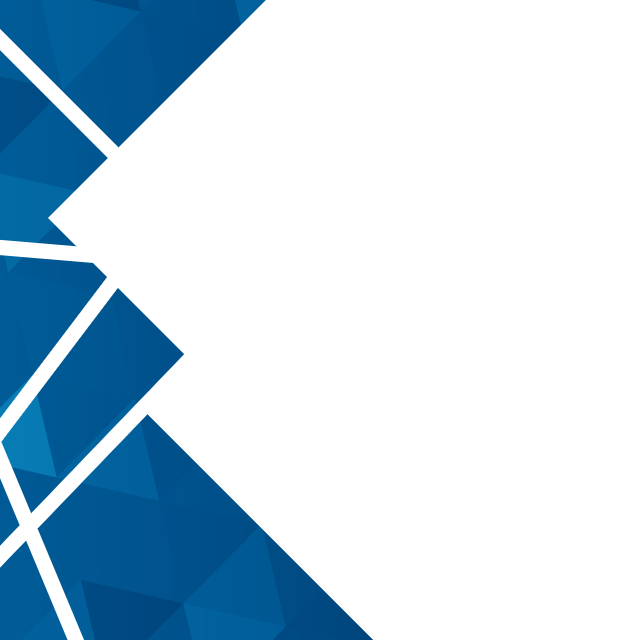
Reproduce this background procedurally as a Shadertoy shader.

```glsl
const vec3 PAPER = vec3(1.0);
const vec3 DEEP_BLUE = vec3(0.0, 0.27, 0.49);
const vec3 MID_BLUE = vec3(0.0, 0.36, 0.595);
const vec3 BRIGHT_BLUE = vec3(0.03, 0.49, 0.71);

// Triangular lattice: one vertex and two edge vectors
const vec2 LATTICE_ORIGIN = vec2(0.2865, 0.0573);
const vec2 LATTICE_A = vec2(0.1602, -0.0365);
const vec2 LATTICE_B = vec2(0.1224, 0.1237);

// Diagonal outline: offsets of the 45 degree edges
const float UPPER_EDGE = 0.5846;
const float MIDDLE_EDGE = 0.7344;
const float LOWER_EDGE = 0.5833;

// White bands: height at the left side, slope
const float BAND_HALF_WIDTH = 0.0119;
const int BAND_COUNT = 4;
const vec2 BANDS[BAND_COUNT] = vec2[](
    vec2(0.9383, -1.0), vec2(0.6133, -0.084),
    vec2(0.3266, 1.32), vec2(0.2838, -2.395));
const vec2 DIVIDER = vec2(0.1302, 1.04);

// Accent facets: lattice cell, half of the cell, change of shade
const int ACCENT_COUNT = 11;
const vec4 ACCENTS[ACCENT_COUNT] = vec4[](
    vec4(-3, 1, 0, 0.13), vec4(-5, 3, 1, 0.06), vec4(-2, 1, 0, 0.05),
    vec4(-1, -1, 0, 0.03), vec4(0, 0, 0, 0.045), vec4(0, -1, 1, 0.07),
    vec4(-1, -1, 1, -0.045), vec4(-6, 4, 1, -0.05), vec4(-6, 5, 1, 0.03),
    vec4(-5, 6, 1, 0.08), vec4(-6, 6, 0, -0.04));

const float SHADE_LEFT = 0.357;
const float SHADE_FALLOFF = 0.14;
const float SHADE_VARIATION = 0.014;
const int FACET_SAMPLES = 3;

float hash(vec3 cell) {
    return fract(sin(dot(cell, vec3(127.1, 311.7, 74.7))) * 43758.5);
}

// Signed distance to a line given as height and slope, positive above
float lineDistance(vec2 p, vec2 line) {
    return (p.y - line.x - line.y * p.x) / length(vec2(1.0, line.y));
}

// Shade offset of the triangle that holds p
float facetShade(vec2 p) {
    vec2 q = inverse(mat2(LATTICE_A, LATTICE_B)) * (p - LATTICE_ORIGIN);
    vec2 f = fract(q);
    vec3 cell = vec3(floor(q), step(1.0, f.x + f.y));
    float shade = (hash(cell) - 0.5) * SHADE_VARIATION;
    for (int i = 0; i < ACCENT_COUNT; i++) {
        vec3 offset = abs(cell - ACCENTS[i].xyz);
        if (offset.x + offset.y + offset.z < 0.5) shade = ACCENTS[i].w;
    }
    return shade;
}

vec3 shadeColor(float shade) {
    vec3 dark = mix(DEEP_BLUE, MID_BLUE, (shade - DEEP_BLUE.g) / (MID_BLUE.g - DEEP_BLUE.g));
    float lift = clamp((shade - MID_BLUE.g) / (BRIGHT_BLUE.g - MID_BLUE.g), 0.0, 1.0);
    return shade < MID_BLUE.g ? max(dark, 0.0) : mix(MID_BLUE, BRIGHT_BLUE, lift);
}

// Signed distance to the blue panels, negative inside
float panelDistance(vec2 p) {
    float divider = lineDistance(p, DIVIDER);
    float upper = min(p.x - p.y + UPPER_EDGE, p.x + p.y - MIDDLE_EDGE);
    float lower = p.x + p.y - LOWER_EDGE;
    float d = (divider > 0.0 ? upper : lower) * sqrt(0.5);
    d = max(d, BAND_HALF_WIDTH - abs(divider));
    for (int i = 0; i < BAND_COUNT; i++) {
        d = max(d, BAND_HALF_WIDTH - abs(lineDistance(p, BANDS[i])));
    }
    return d;
}

void mainImage(out vec4 fragColor, in vec2 fragCoord) {
    float pixel = 1.0 / iResolution.y;
    vec2 p = fragCoord * pixel;

    // Average several samples to smooth the facet edges
    float shade = 0.0;
    for (int i = 0; i < FACET_SAMPLES * FACET_SAMPLES; i++) {
        vec2 grid = vec2(i % FACET_SAMPLES, i / FACET_SAMPLES);
        vec2 jitter = (grid + 0.5) / float(FACET_SAMPLES) - 0.5;
        shade += facetShade(p + jitter * pixel);
    }
    shade /= float(FACET_SAMPLES * FACET_SAMPLES);
    shade += SHADE_LEFT - SHADE_FALLOFF * p.x;

    float coverage = clamp(0.5 - panelDistance(p) / pixel, 0.0, 1.0);
    fragColor = vec4(mix(PAPER, shadeColor(shade), coverage), 1.0);
}
```
